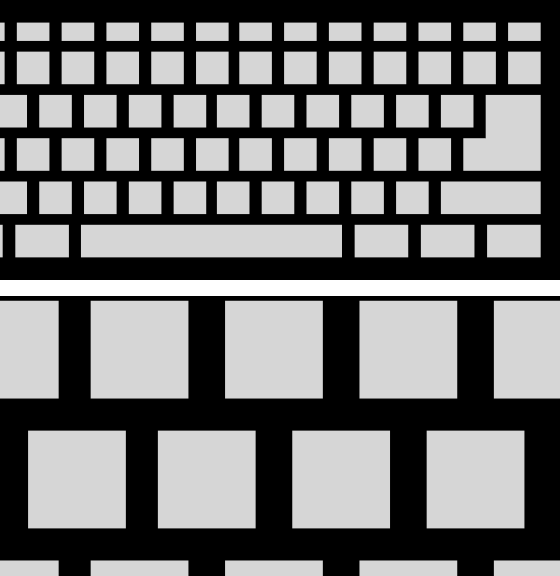
Top, the full canvas; bottom, a detail of the centre.
This pattern is drawn by a WebGL 2 fragment shader. Its source:

```glsl
#version 300 es
precision highp float;
// Flat keyboard: staggered rows of pale square keys, an L-shaped enter key and a long space bar on black.

uniform vec2 u_resolution;
out vec4 outColor;

// Lengths are in canvas heights.
const vec3 BACKGROUND = vec3(0.0);
const vec3 KEY_COLOR = vec3(0.84);
const float KEY_SIZE = 0.1164;
const float KEY_PITCH = 0.16;
const float ROW_PITCH = 0.1546;
const float BOTTOM = 0.0808;
const float RIGHT_EDGE = 1.931;
const float FUNCTION_HEIGHT = 0.0655;
const float SEAM_X = 0.74;          // keys left of here sit slightly closer
const float SEAM_SHIFT = 0.0055;
const float MODIFIER_WIDTH = 0.1914;
const float MODIFIER_PITCH = 0.2365;
const float LEFT_MODIFIER_END = 0.2461;
const vec2 SPACE_SPAN = vec2(0.2891, 1.2214);
const int KEYS_PER_ROW = 13;
const float FIRST_COLUMN[5] = float[5](2.5, 2.0, 1.5, 0.0, 0.0);

// Antialiased coverage of the rectangle from lo to hi.
float box(vec2 p, vec2 lo, vec2 hi) {
    vec2 c = clamp(min(p - lo, hi - p) * u_resolution.y + 0.5, 0.0, 1.0);
    return c.x * c.y;
}

float rowBottom(float row) {
    return BOTTOM + row * ROW_PITCH;
}

// Left side of a key, with columns counted from the right.
float columnLeft(float column) {
    float x = RIGHT_EDGE - KEY_SIZE - column * KEY_PITCH;
    return x + (x < SEAM_X ? SEAM_SHIFT : 0.0);
}

// One key spanning left to right in a row.
float wideKey(vec2 p, float row, float left, float right) {
    float y = rowBottom(row);
    return box(p, vec2(left, y), vec2(right, y + KEY_SIZE));
}

// Square keys, with a shorter function row on top.
float squareKeys(vec2 p) {
    float cover = 0.0;
    for (int r = 0; r < 5; r++) {
        float y = rowBottom(float(r + 1));
        float height = r == 4 ? FUNCTION_HEIGHT : KEY_SIZE;
        for (int k = 0; k < KEYS_PER_ROW; k++) {
            float x = columnLeft(FIRST_COLUMN[r] + float(k));
            cover = max(cover, box(p, vec2(x, y), vec2(x + KEY_SIZE, y + height)));
        }
    }
    return cover;
}

// Enter and right shift.
float edgeKeys(vec2 p) {
    float enterTop = rowBottom(3.0) + KEY_SIZE;
    float enter = max(wideKey(p, 2.0, columnLeft(1.0), RIGHT_EDGE),
                      box(p, vec2(columnLeft(0.5), rowBottom(2.0)), vec2(RIGHT_EDGE, enterTop)));
    return max(enter, wideKey(p, 1.0, columnLeft(1.5), RIGHT_EDGE));
}

// Space bar between two groups of modifiers.
float bottomKeys(vec2 p) {
    float cover = wideKey(p, 0.0, SPACE_SPAN.x, SPACE_SPAN.y);
    for (int i = 0; i < 3; i++) {
        float offset = float(i) * MODIFIER_PITCH;
        float right = RIGHT_EDGE - offset;
        float left = LEFT_MODIFIER_END - offset;
        cover = max(cover, wideKey(p, 0.0, right - MODIFIER_WIDTH, right));
        cover = max(cover, wideKey(p, 0.0, left - MODIFIER_WIDTH, left));
    }
    return cover;
}

void main() {
    vec2 p = gl_FragCoord.xy / u_resolution.y;
    float cover = max(squareKeys(p), max(edgeKeys(p), bottomKeys(p)));
    outColor = vec4(mix(BACKGROUND, KEY_COLOR, cover), 1.0);
}
```
